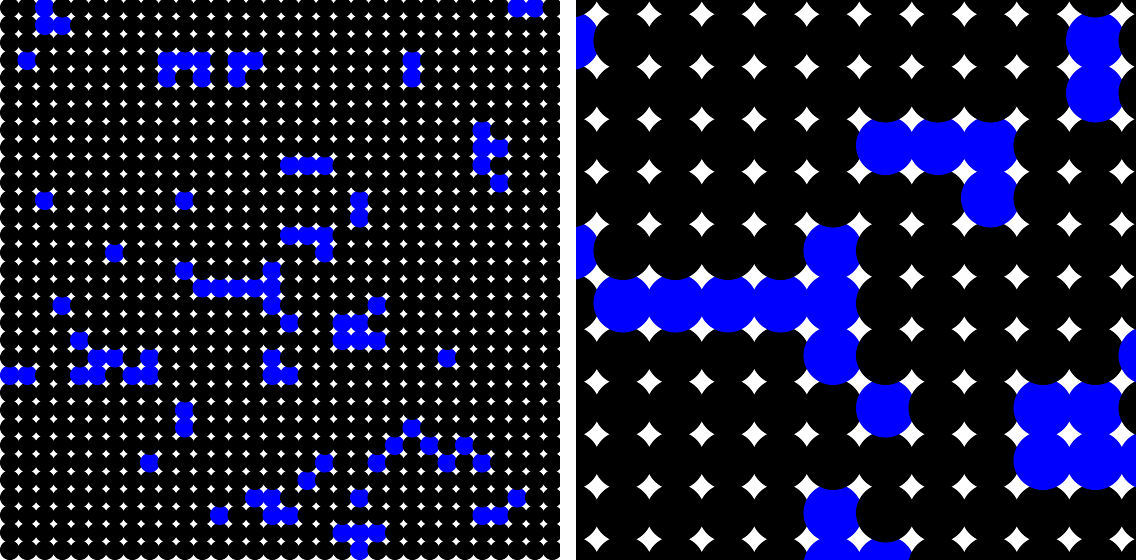
Left, the full canvas; right, a detail of the centre.
This pattern is drawn by a WebGL 2 fragment shader. Its source:

```glsl
#version 300 es
precision highp float;

uniform vec2 u_resolution;
out vec4 fragColor;

const float REPEATS = 32.0;         // dots across and down
const float RADIUS = 0.5625;        // in cells; above 0.5 so neighbours overlap
const float PATCH_SIZE = 2.5;       // cells per step of the patch noise
const float SCATTER = 0.4;          // share of per-dot randomness
const float BLUE_THRESHOLD = 0.733; // higher gives fewer blue dots
const vec2 PATCH_SEED = vec2(17.0, 43.0);

const vec3 GROUND = vec3(1.0);
const vec3 BLACK = vec3(0.0);
const vec3 BLUE = vec3(0.0, 0.0, 1.0);

float hash(vec2 p) {
    return fract(sin(dot(p, vec2(127.1, 311.7))) * 43758.5453);
}

float valueNoise(vec2 p) {
    vec2 i = floor(p);
    vec2 f = smoothstep(0.0, 1.0, fract(p));
    float low = mix(hash(i), hash(i + vec2(1.0, 0.0)), f.x);
    float high = mix(hash(i + vec2(0.0, 1.0)), hash(i + vec2(1.0)), f.x);
    return mix(low, high, f.y);
}

// Blue dots gather in patches, with some strays
vec3 dotColor(vec2 cell) {
    float cluster = valueNoise(cell / PATCH_SIZE + PATCH_SEED);
    float score = mix(cluster, hash(cell), SCATTER);
    return score > BLUE_THRESHOLD ? BLUE : BLACK;
}

bool insideGrid(vec2 cell) {
    return all(greaterThanEqual(cell, vec2(0.0))) && all(lessThan(cell, vec2(REPEATS)));
}

void main() {
    float side = min(u_resolution.x, u_resolution.y);
    vec2 p = gl_FragCoord.xy / side * REPEATS;
    float pixel = REPEATS / side;
    vec2 nearest = floor(p - RADIUS + 0.5);
    vec3 color = GROUND;

    // Paint upward and rightward, so later dots cover earlier ones
    for (int y = -1; y <= 1; y++) {
        for (int x = -1; x <= 1; x++) {
            vec2 cell = nearest + vec2(x, y);
            if (!insideGrid(cell)) continue;
            float edge = length(p - cell - RADIUS) - RADIUS;
            float coverage = 1.0 - smoothstep(-0.5 * pixel, 0.5 * pixel, edge);
            color = mix(color, dotColor(cell), coverage);
        }
    }

    fragColor = vec4(color, 1.0);
}
```
